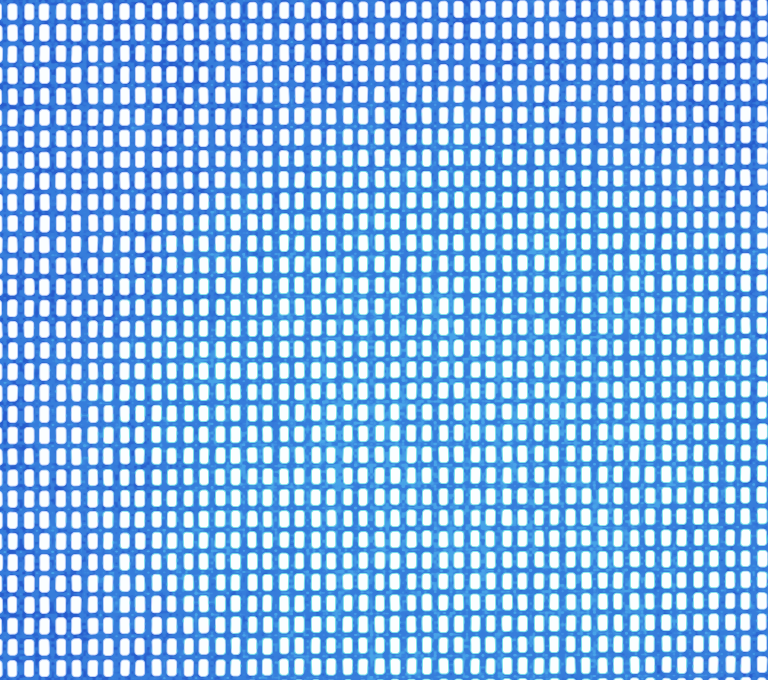
Give the GLSL for this texture, as a WebGL 1 fragment shader.

```glsl
precision highp float;
uniform vec2 u_resolution;

const vec2 REPEATS = vec2(48.2, 32.1);    // openings across and down
const vec2 PHASE = vec2(-0.31, -0.065);   // grid shift, in cells
const float TILT = 0.2;                   // rise of the rows, in cells
const vec2 CELL = vec2(1.0, 1.33);        // cell size in column pitches
const vec2 HOLE_HALF = vec2(0.325, 0.545);
const float CORNER = 0.24;
const float FRINGE = 0.06;                // coloured rim inside an opening
const float PAIR_SHIFT = 0.022;           // alternates thick and thin threads
const float JITTER = 0.035;
const float WOBBLE = 0.04;
const vec2 GLOW_CENTER = vec2(0.60, 0.36);

const vec3 WHITE = vec3(0.985, 0.995, 1.0);
const vec3 BLUE = vec3(0.21, 0.49, 0.86);
const vec3 LIGHT_BLUE = vec3(0.28, 0.64, 0.91);
const vec3 DARK_BLUE = vec3(0.15, 0.36, 0.80);
const vec3 PALE_VIOLET = vec3(0.74, 0.81, 0.98);
const vec3 CYAN = vec3(0.47, 0.88, 0.91);

float hash(vec2 p) {
  vec3 q = fract(p.xyx * 0.1031);
  q += dot(q, q.yzx + 33.33);
  return fract((q.x + q.y) * q.z);
}

float noise(vec2 p) {
  vec2 i = floor(p);
  vec2 f = fract(p);
  f = f * f * (3.0 - 2.0 * f);
  float low = mix(hash(i), hash(i + vec2(1.0, 0.0)), f.x);
  float high = mix(hash(i + vec2(0.0, 1.0)), hash(i + vec2(1.0, 1.0)), f.x);
  return mix(low, high, f.y);
}

float roundedBox(vec2 p, vec2 halfSize, float radius) {
  vec2 q = abs(p) - halfSize + radius;
  return length(max(q, 0.0)) + min(max(q.x, q.y), 0.0) - radius;
}

// Signed distance to the opening of one cell, negative inside
float opening(vec2 local, vec2 id) {
  vec2 shift = vec2(hash(id + 17.0), hash(id + 43.0)) - 0.5;
  vec2 stretch = vec2(hash(id + 71.0), hash(id + 97.0)) - 0.5;
  shift *= JITTER;
  shift.x += PAIR_SHIFT * (mod(id.x, 2.0) * 2.0 - 1.0);
  return roundedBox(local - shift, HOLE_HALF + stretch * JITTER, CORNER);
}

// Three-step blue ramp, tone from 0 to 1
vec3 threadRamp(float tone) {
  vec3 lower = mix(DARK_BLUE, BLUE, smoothstep(0.1, 0.45, tone));
  return mix(lower, LIGHT_BLUE, smoothstep(0.55, 0.9, tone));
}

void main() {
  vec2 uv = gl_FragCoord.xy / u_resolution;
  vec2 grid = vec2(uv.x, 1.0 - uv.y) * REPEATS + PHASE;
  grid.y += TILT * uv.x;
  float pixel = REPEATS.x / u_resolution.x;

  // Uneven weave
  vec2 warp = vec2(noise(grid * 1.7 + 5.0), noise(grid * 1.7 + 60.0)) - 0.5;
  vec2 id = floor(grid) + 10.0;
  vec2 local = (fract(grid) - 0.5) * CELL;
  float d = opening(local + warp * WOBBLE, id);

  // Backlight, strongest below the middle
  float glow = 1.0 - smoothstep(0.1, 0.75, length(uv - GLOW_CENTER));

  // Threads: mottled fibres, dark flanks on the bars, bright knots
  float grain = noise(grid * vec2(5.0, 7.0));
  float patches = noise(grid * vec2(0.9, 0.35) + 30.0);
  float bar = smoothstep(0.42, 0.60, abs(local.y));
  float knot = length((0.5 * CELL - abs(local)) * vec2(1.0, 1.3));
  float tone = 0.34 + 0.34 * glow + 0.55 * (grain - 0.5) + 0.2 * (patches - 0.5);
  tone -= 0.14 * bar * (1.0 - smoothstep(0.02, 0.10, d));
  tone += 0.20 * (1.0 - smoothstep(0.04, 0.15, knot));
  tone += 0.22 * (1.0 - smoothstep(0.0, 0.07, d)) * (1.0 - bar);
  vec3 color = threadRamp(clamp(tone, 0.0, 1.0));

  // Rim turns from violet to cyan toward the backlight
  float cyanAmount = smoothstep(0.25, 0.65, glow + 0.35 * (grain - 0.5));
  vec3 rim = mix(PALE_VIOLET, CYAN, cyanAmount);
  float soft = max(0.6 * pixel, 0.012);
  color = mix(color, rim, 1.0 - smoothstep(-soft, soft, d));
  color = mix(color, WHITE, 1.0 - smoothstep(-soft, soft, d + FRINGE));

  gl_FragColor = vec4(color, 1.0);
}
```
